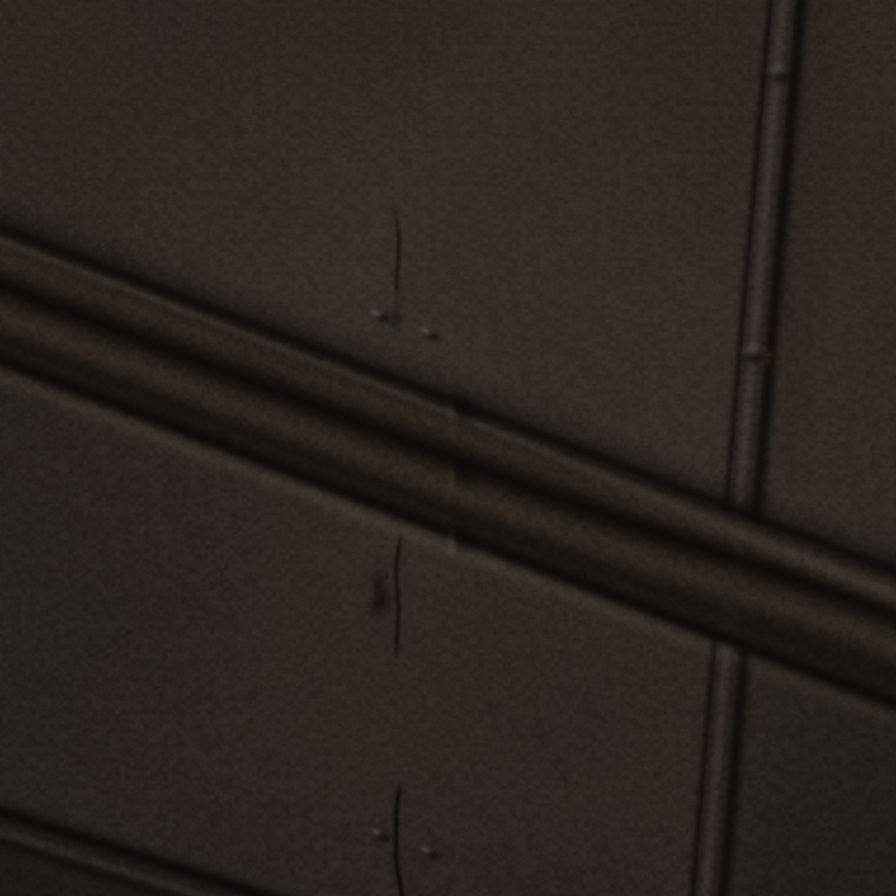
A Shadertoy shader for this texture:

```glsl
// Dark painted metal panels crossed by a sloping triple rail and a thin upright pipe.

const vec3 PANEL = vec3(0.202, 0.170, 0.150);
const vec3 RAIL = vec3(0.128, 0.102, 0.084);
const vec3 PIPE = vec3(0.205, 0.175, 0.158);
const vec3 SHADOW = vec3(0.050, 0.038, 0.035);
const vec3 RUST = vec3(0.060, 0.020, 0.008);
const vec3 GREY_LIGHT = vec3(0.085, 0.080, 0.076);
const vec3 WARM_LIGHT = vec3(0.064, 0.050, 0.038);
const float RAIL_TOP = 0.740;
const float RAIL_SLOPE = 0.384;
const float RAIL_DEPTH = 0.146;
const float PIPE_FOOT = 0.788;
const float PIPE_LEAN = 0.087;
const float PIPE_RADIUS = 0.012;
const float CLAMP_X = 0.508;
const float CRACK_X = 0.444;
const float GRAIN_CELLS = 190.0;
const float GRAIN_AMOUNT = 0.046;

float hash(vec2 p) {
    return fract(sin(dot(p, vec2(127.1, 311.7))) * 43758.5453);
}

float noise(vec2 p) {
    vec2 i = floor(p), f = fract(p);
    f = f * f * (3.0 - 2.0 * f);
    return mix(mix(hash(i), hash(i + vec2(1, 0)), f.x),
               mix(hash(i + vec2(0, 1)), hash(i + vec2(1, 1)), f.x), f.y);
}

float fbm(vec2 p) {
    float sum = 0.0, gain = 0.5;
    for (int i = 0; i < 4; i++) {
        sum += gain * noise(p);
        p = p * 2.03 + 17.0;
        gain *= 0.5;
    }
    return sum;
}

float bump(float x, float center, float width) {
    float t = (x - center) / width;
    return exp(-t * t);
}

float spot(vec2 p, vec2 center, vec2 size) {
    vec2 t = (p - center) / size;
    return exp(-dot(t, t));
}

float span(float x, float lo, float hi, float soft) {
    return smoothstep(lo - soft, lo + soft, x) * (1.0 - smoothstep(hi - soft, hi + soft, x));
}

void darken(inout vec3 col, float amount) {
    col = mix(col, SHADOW, clamp(amount, 0.0, 1.0));
}

vec3 panels(vec2 p, float drop, float side) {
    float below = smoothstep(0.0, RAIL_DEPTH, drop);
    vec3 col = PANEL * mix(1.0, 0.91, below);
    col *= 0.84 + 0.22 * spot(p, vec2(0.62, 0.66), vec2(0.48, 0.42))
         + 0.10 * spot(p, vec2(0.55, 0.12), vec2(0.35, 0.25));
    col *= 0.90 + 0.20 * fbm(p * 5.0);
    // Rust-tinted strip right of the pipe
    float strip = span(side, 0.01, 0.07, 0.025) * smoothstep(0.35, 0.65, p.y);
    col = mix(col, col * 0.82 + RUST * 0.4, strip * (0.4 + 0.6 * noise(p * vec2(60.0, 7.0))));
    return col * (1.0 - 0.12 * smoothstep(0.0, 0.06, side) * below);
}

void wear(inout vec3 col, vec2 p) {
    // Broken vertical seam
    float x = p.x - CRACK_X + 0.008 * (noise(vec2(p.y * 22.0, 3.0)) - 0.5);
    float runs = span(p.y, 0.67, 0.76, 0.02) * 0.55 + span(p.y, 0.27, 0.40, 0.015) * 0.65
               + span(p.y, -0.05, 0.12, 0.012) * 0.85;
    darken(col, bump(x, 0.0, 0.0032) * runs);
    darken(col, 0.9 * spot(p, vec2(0.424, 0.335), vec2(0.012, 0.026)) * noise(p * 95.0));
    // Paired fasteners beside the seam
    for (int i = 0; i < 4; i++) {
        float right = float(i % 2), low = float(i / 2);
        vec2 c = vec2(0.420 + 0.056 * right, mix(0.650, 0.071, low) - 0.020 * right);
        vec2 q = p - c;
        q.x += q.y * 0.6;
        darken(col, 0.7 * spot(q, vec2(0.004, -0.005), vec2(0.008, 0.006)));
        col += 0.13 * spot(q, vec2(0.0), vec2(0.005, 0.004));
    }
    darken(col, 0.5 * spot(p, vec2(0.442, 0.645), vec2(0.007, 0.010)));
}

void lowerSeam(inout vec3 col, vec2 p) {
    float d = 0.096 - 0.32 * p.x - p.y;
    col *= 1.0 - 0.22 * smoothstep(0.0, 0.02, d);
    darken(col, 0.95 * bump(d, 0.002, 0.010));
    col += WARM_LIGHT * 0.8 * bump(d, 0.024, 0.006);
    darken(col, 0.55 * bump(d, 0.036, 0.007));
}

void pipe(inout vec3 col, vec2 p, float side) {
    float lower = 1.0 - smoothstep(0.24, 0.30, p.y);
    darken(col, 0.85 * bump(side, 0.019, 0.009));
    darken(col, 0.65 * bump(side, -0.015, 0.005));
    float mask = 1.0 - smoothstep(PIPE_RADIUS - 0.003, PIPE_RADIUS + 0.002, abs(side));
    vec3 tube = PIPE * (0.70 + 0.42 * bump(side, -0.001, 0.007));
    col = mix(col, tube * (1.0 - 0.12 * lower), mask);
    // Couplings
    for (int i = 0; i < 2; i++) {
        float y = 0.913 - 0.313 * float(i);
        darken(col, 0.6 * spot(vec2(side, p.y), vec2(0.004, y), vec2(0.015, 0.006)));
        col += 0.05 * spot(vec2(side, p.y), vec2(-0.004, y + 0.010), vec2(0.010, 0.005));
    }
    col += RUST * 1.6 * spot(vec2(side, p.y), vec2(0.017, 0.602), vec2(0.006, 0.009));
}

void rails(inout vec3 col, vec2 p, float drop, float side) {
    float rightEnd = smoothstep(0.45, 0.95, p.x);
    float s = drop + 0.014 * rightEnd * rightEnd * span(drop, 0.03, 0.11, 0.02);
    darken(col, 0.40 * bump(drop, -0.012, 0.022));
    vec3 body = RAIL + WARM_LIGHT * (0.75 * bump(s, 0.027, 0.014) + 0.95 * bump(s, 0.092, 0.017));
    // Pipe glimpsed in the gaps
    body = mix(body, PIPE * 0.82, 0.6 * bump(side, 0.0, 0.010) * span(s, 0.02, 0.13, 0.01));
    col = mix(col, body, span(drop, 0.0, RAIL_DEPTH, 0.004));
    darken(col, 0.85 * bump(drop, -0.006, 0.008));
    darken(col, 0.88 * bump(s, 0.058, 0.013));
    darken(col, 0.40 * bump(s, 0.117, 0.011));
    darken(col, 0.90 * bump(drop, 0.141, 0.010));
    col += GREY_LIGHT * 0.75 * bump(drop, 0.008 + 0.010 * rightEnd, 0.005 + 0.004 * rightEnd);
    col += WARM_LIGHT * mix(0.95, 0.5, rightEnd) * bump(drop, 0.160, 0.009);
    // Clamp gripping each rail
    for (int i = 0; i < 3; i++) {
        vec2 q = vec2(p.x - CLAMP_X, drop - 0.071 * float(i));
        darken(col, 0.75 * spot(q, vec2(0.010, -0.002), vec2(0.012, 0.014)));
        col += GREY_LIGHT * 0.55 * spot(q, vec2(-0.004, 0.010), vec2(0.004, 0.014));
    }
}

void mainImage(out vec4 fragColor, in vec2 fragCoord) {
    vec2 p = fragCoord / iResolution.xy;
    float drop = RAIL_TOP - RAIL_SLOPE * p.x - p.y;
    float side = p.x - PIPE_FOOT - PIPE_LEAN * p.y;

    vec3 col = panels(p, drop, side);
    wear(col, p);
    lowerSeam(col, p);
    pipe(col, p, side);
    rails(col, p, drop, side);

    // Grain, weaker in the shadows
    float grain = 0.65 * noise(p * GRAIN_CELLS) + 0.35 * noise(p * GRAIN_CELLS * 1.9 + 31.0) - 0.5;
    col += GRAIN_AMOUNT * grain * smoothstep(0.02, 0.18, col.r);
    fragColor = vec4(max(col, 0.0), 1.0);
}
```
